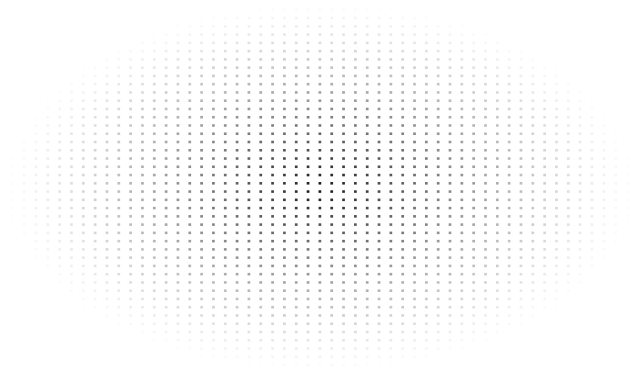
A Shadertoy shader for this background:

```glsl
// Antialiased coverage of an axis-aligned box
float boxCoverage(vec2 offset, vec2 halfSize, float pixel) {
    vec2 cover = clamp((halfSize - abs(offset)) / pixel + 0.5, 0.0, 1.0);
    return cover.x * cover.y;
}

void mainImage(out vec4 fragColor, in vec2 fragCoord) {
    float pixel = 1.0 / iResolution.y;
    vec2 p = (fragCoord - 0.5 * iResolution.xy) * pixel - vec2(-0.0003, 0.0015);

    // Grid with a column on the vertical axis and rows straddling the horizontal one
    vec2 pitch = vec2(0.03146, 0.02197);
    vec2 phase = vec2(0.0, 0.5);
    vec2 dotCenter = (round(p / pitch - phase) + phase) * pitch;
    float coverage = boxCoverage(p - dotCenter, vec2(0.0036, 0.0034), pixel);

    // Elliptical fade from the dark middle to the white rim
    vec2 radii = vec2(0.5 * iResolution.x * pixel, 0.5);
    float radius = length(dotCenter / radii);
    float ink = 0.92 * pow(max(1.0 - radius, 0.0), 1.3);

    fragColor = vec4(vec3(1.0 - ink * coverage), 1.0);
}
```
